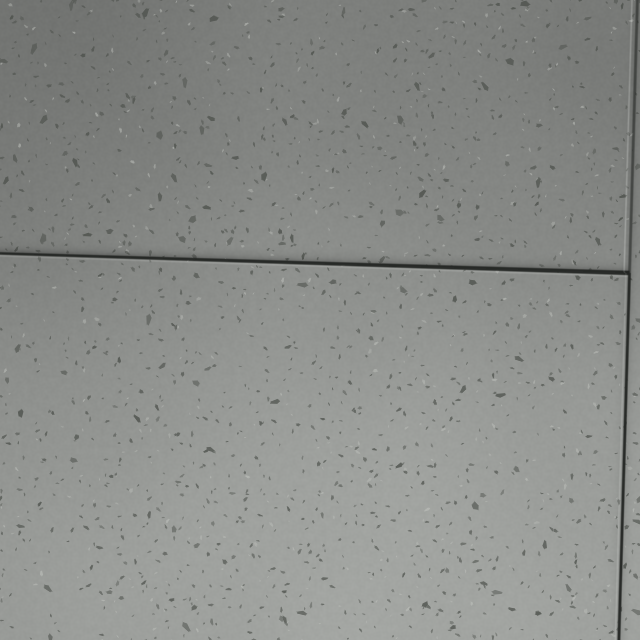
Write a Shadertoy shader that draws this texture.

```glsl
// Speckled grey floor tiles: two courses on the left, a sliver of a third tile on the right.
// Chips are random convex polygons scattered in jittered grid layers, thinned by gradient noise;
// slightly tilted dark joints with soft shadows and pale lips divide the tiles.

const vec3 TINT = vec3(0.992, 1.008, 0.987);       // faint green cast of the tile
const vec3 CHIP_DARK = vec3(0.31, 0.325, 0.305);
const vec3 CHIP_LIGHT = vec3(0.76, 0.77, 0.75);
const vec3 JOINT_COLOR = vec3(0.14, 0.15, 0.14);
const float SHADE_TOP = 0.495;                     // brightness at the top and bottom
const float SHADE_BOTTOM = 0.645;
const vec2 COURSE = vec2(0.604, -0.031);           // horizontal joint: height, slope
const vec2 COLUMN = vec2(0.967, 0.029);            // vertical joint: position, slope
const vec2 COURSE_HALF = vec2(0.0019, 0.0034);     // half width at left and right
const float COLUMN_HALF = 0.0022;
const float CLUMP_SCALE = 7.0;
const float CLUMP_AMOUNT = 1.1;

vec3 hash3(vec2 p) {
    vec3 q = fract(p.xyx * vec3(0.1031, 0.1030, 0.0973));
    q += dot(q, q.yxz + 33.33);
    return fract((q.xxy + q.yzz) * q.zyx);
}

vec2 direction(float angle) {
    return vec2(cos(angle), sin(angle));
}

float cornerGradient(vec2 cell, vec2 offset) {
    return dot(direction(6.2832 * hash3(cell).x), offset);
}

float gradientNoise(vec2 p) {
    vec2 i = floor(p), f = fract(p);
    vec2 w = f * f * f * (f * (f * 6.0 - 15.0) + 10.0);
    vec2 e = vec2(1.0, 0.0);
    float low = mix(cornerGradient(i, f), cornerGradient(i + e, f - e), w.x);
    float high = mix(cornerGradient(i + e.yx, f - e.yx), cornerGradient(i + 1.0, f - 1.0), w.x);
    return mix(low, high, w.y);
}

// Signed distance to an irregular, slightly elongated five-sided chip
float chipDistance(vec2 p, float radius, vec3 rnd) {
    vec2 axis = direction(6.2832 * rnd.y);
    p = vec2(dot(p, axis), dot(p, vec2(-axis.y, axis.x))) * vec2(0.72, 1.3);
    float d = -1.0;
    for (int k = 0; k < 5; k++) {
        float side = float(k);
        float reach = radius * (0.5 + 0.6 * fract(rnd.z * 13.0 + side * 0.618));
        d = max(d, dot(p, direction(side * 1.2566 + rnd.x)) - reach);
    }
    return d;
}

// Coverage of one layer of scattered chips
float chips(vec2 p, float cells, float chance, vec2 radii, float seed, float px) {
    float cover = 0.0;
    vec2 home = floor(p * cells);
    for (int j = -1; j <= 1; j++)
    for (int i = -1; i <= 1; i++) {
        vec2 id = home + vec2(i, j);
        vec3 place = hash3(id + seed);
        float clump = 1.0 + CLUMP_AMOUNT * gradientNoise(id / cells * CLUMP_SCALE + seed);
        if (place.x > chance * clump) continue;
        vec3 rnd = hash3(id + seed + 57.3);
        float radius = mix(radii.x, radii.y, rnd.x * rnd.x);
        float d = chipDistance(p - (id + place.yz) / cells, radius, rnd);
        float strength = mix(0.6, 1.0, rnd.z);
        cover = max(cover, strength * (1.0 - smoothstep(-0.7 * px, 0.7 * px, d)));
    }
    return cover;
}

// Smooth-edged line around a signed offset
float line(float offset, float halfWidth, float px) {
    return 1.0 - smoothstep(halfWidth - px, halfWidth + px, abs(offset));
}

void mainImage(out vec4 fragColor, in vec2 fragCoord) {
    vec2 uv = fragCoord / iResolution.xy;
    float px = 1.0 / min(iResolution.x, iResolution.y);

    // Signed offsets from the joints and the tile they select
    float above = uv.y - COURSE.x - COURSE.y * uv.x;
    float beside = uv.x - COLUMN.x - COLUMN.y * uv.y;
    float isLeft = 1.0 - smoothstep(-px, px, beside);
    float tile = beside > 0.0 ? 2.0 : step(0.0, above);
    vec2 p = uv + tile * vec2(3.7, 5.3);

    // Uneven light, cloudy tone and fine grain
    float shade = mix(SHADE_BOTTOM, SHADE_TOP, smoothstep(0.05, 1.0, uv.y));
    shade -= 0.045 * (1.0 - smoothstep(0.0, 0.5, uv.x)) + 0.015 * smoothstep(0.6, 1.0, uv.x);
    shade += 0.018 * gradientNoise(p * 4.0) + 0.012 * gradientNoise(p * 90.0);
    shade += 0.012 * gradientNoise(p * 210.0);
    vec3 color = shade * TINT;

    // Pale flecks, then fine and coarse dark chips
    float pale = chips(p, 36.0, 0.34, vec2(0.0012, 0.0034), 11.0, px);
    float fine = chips(p, 48.0, 0.62, vec2(0.0016, 0.0036), 23.0, px);
    float coarse = chips(p, 27.0, 0.36, vec2(0.0030, 0.0066), 41.0, px);
    color = mix(color, CHIP_LIGHT, 0.55 * pale);
    color = mix(color, CHIP_DARK * mix(0.9, 1.1, shade), 0.85 * max(0.85 * fine, coarse));

    // Horizontal joint: shadow above, pale lip below
    float courseHalf = mix(COURSE_HALF.x, COURSE_HALF.y, uv.x);
    float shadow = step(0.0, above) * exp(-max(above, 0.0) / 0.006);
    color *= 1.0 - 0.38 * shadow * isLeft;
    color += 0.06 * isLeft * line(above + courseHalf + 0.002, 0.0012, px);
    color = mix(color, JOINT_COLOR, 0.95 * isLeft * line(above, courseHalf, px));

    // Vertical joint: pale edge on the left, fainter along the upper course
    float lower = 1.0 - smoothstep(-px, px, above);
    color += mix(0.12, 0.08, lower) * line(beside + mix(0.0085, 0.0055, lower), 0.0012, px);
    color *= 1.0 - 0.16 * exp(-abs(beside) / 0.006);
    color = mix(color, JOINT_COLOR, mix(0.55, 0.95, lower) * line(beside, COLUMN_HALF, px));

    fragColor = vec4(clamp(color, 0.0, 1.0), 1.0);
}
```
